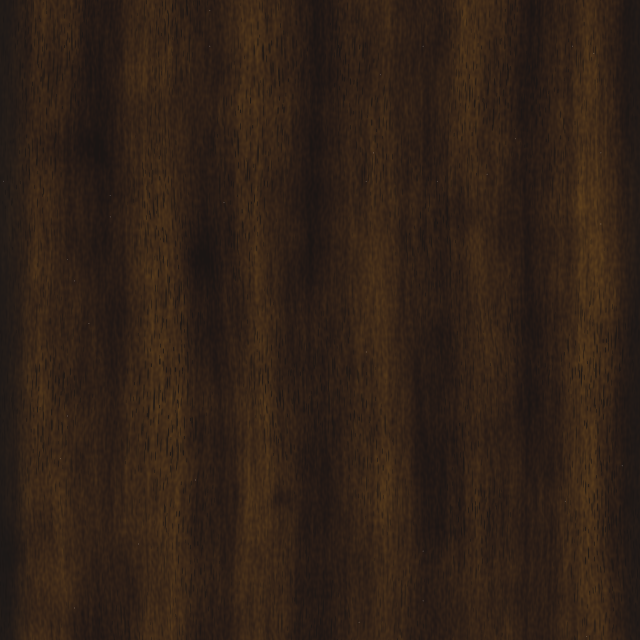
This texture is drawn by a three.js fragment shader. Its source:

```glsl
// Dark stained wood: soft vertical light and dark bands, fine upright fibres,
// short dark pores and a few smoky knots. Layers of stretched gradient noise
// give one tone value, which a smooth brown curve then turns into stain.
varying vec2 vUv;

float hash(vec2 p) {
  vec3 q = fract(vec3(p.xyx) * 0.1031);
  q += dot(q, q.yzx + 33.33);
  return fract((q.x + q.y) * q.z);
}

vec2 gradient(vec2 cell) {
  float angle = 6.2832 * hash(cell + 17.0);
  return vec2(cos(angle), sin(angle));
}

float noise(vec2 p) {
  vec2 i = floor(p), f = fract(p);
  vec2 u = f * f * f * (f * (f * 6.0 - 15.0) + 10.0);
  vec2 e = vec2(1.0, 0.0);
  float a = dot(gradient(i), f);
  float b = dot(gradient(i + e.xy), f - e.xy);
  float c = dot(gradient(i + e.yx), f - e.yx);
  float d = dot(gradient(i + e.xx), f - e.xx);
  return mix(mix(a, b, u.x), mix(c, d, u.x), u.y);
}

// Tapered upright strokes, at most one in each cell of a staggered grid
float pores(vec2 uv, vec2 cells, float seed) {
  vec2 p = uv * cells;
  p.y += 19.0 * hash(vec2(floor(p.x), seed));
  vec2 id = floor(p) + seed, f = fract(p);
  float centre = mix(0.3, 0.7, hash(id + 3.1));
  float reach = mix(0.12, 0.48, hash(id + 7.7));
  float across = 1.0 - smoothstep(0.04, 0.28, abs(f.x - centre));
  float along = 1.0 - smoothstep(0.4, 1.0, abs(f.y - 0.5) / reach);
  return across * along * step(0.6, hash(id)) * mix(0.4, 1.0, hash(id + 5.3));
}

// Smoky dark spots with a tighter core, drawn out along the grain
float knots(vec2 uv) {
  float shade = 0.0;
  for (int i = 0; i < 5; i++) {
    float k = float(i);
    vec2 centre = vec2(fract(0.147 + k * 0.29), fract(0.765 + k * 0.455));
    vec2 d = (uv - centre) * vec2(1.0, 0.75);
    d += 0.018 * vec2(noise(uv * 22.0 + k), noise(uv * 18.0 - k));
    float size = mix(0.010, 0.030, hash(vec2(k, 4.0)));
    float r = length(d) / size;
    shade += 0.35 * exp(-r * r) + 0.16 * exp(-r * r * 0.2);
  }
  return shade;
}

// Near black violet brown at low tone, warm amber brown at high tone
vec3 stain(float tone) {
  float t = clamp(tone, -0.5, 1.5);
  return vec3(0.140, 0.098, 0.080) + t * vec3(0.100, 0.053, 0.015) + t * t * vec3(0.042, 0.038, 0.005);
}

void main() {
  // Grain direction wanders slightly on its way up
  vec2 uv = vUv;
  uv.x += 0.014 * noise(uv * vec2(5.0, 2.2)) + 0.003 * noise(uv * vec2(14.0, 9.0) + 40.0);

  // Broad bands, uneven in strength and broken by long clouds
  float band = cos(6.2832 * (uv.x - 0.07) / 0.17);
  float tone = 0.45 + band * (0.29 + 0.22 * noise(uv * vec2(6.0, 2.5) + 9.0));
  tone += 0.46 * noise(uv * vec2(9.0, 2.0) + 21.0);
  tone += 0.20 * noise(uv * vec2(11.0, 15.0) + 63.0);

  // Streaks and fibres, from wide to hair thin
  tone += 0.30 * noise(uv * vec2(22.0, 1.2) + 83.0);
  tone += 0.30 * noise(uv * vec2(42.0, 3.0) + 5.0);
  tone += 0.24 * noise(uv * vec2(95.0, 7.0) + 31.0);
  tone += 0.30 * noise(uv * vec2(190.0, 20.0) + 77.0);
  tone += 0.36 * noise(uv * vec2(240.0, 110.0) + 13.0);
  tone -= knots(uv);

  // Shaded left and right borders
  float border = 1.0 - smoothstep(0.0, 0.06, vUv.x);
  border += 0.7 * smoothstep(0.96, 1.0, vUv.x);
  vec3 color = stain(tone - 0.2 * border);
  color = mix(color, vec3(0.120, 0.108, 0.100), 0.55 * border);

  // Pores gather in patches
  float patches = smoothstep(-0.35, 0.4, noise(uv * vec2(9.0, 4.0) + 51.0));
  float pore = 0.0;
  for (int i = 0; i < 3; i++) {
    float k = float(i);
    pore = max(pore, pores(uv + 0.13 * k, vec2(140.0 + 37.0 * k, 20.0 + 11.0 * k), 11.0 * k));
  }
  color = mix(color, vec3(0.100, 0.083, 0.076), pore * mix(0.25, 0.85, patches));

  // Sparse pale dust specks
  vec2 dust = vUv * 90.0;
  float speck = 1.0 - smoothstep(0.04, 0.14, length(fract(dust) - 0.5));
  color += 0.13 * speck * step(0.9965, hash(floor(dust) + 91.0));

  gl_FragColor = vec4(color, 1.0);
}
```
